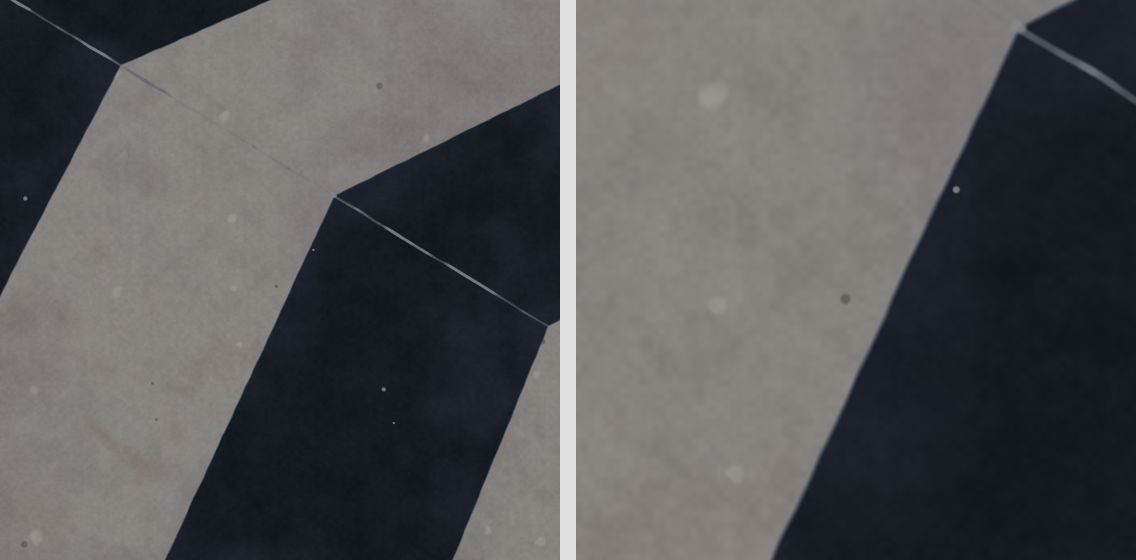
Left, the full canvas; right, a detail of the centre.
A WebGL 1 fragment shader for this pattern:

```glsl
precision highp float;
uniform vec2 u_resolution;

#define JOINT_START vec2(0.215, 0.883)
#define JOINT_STEP vec2(0.382, -0.233)
#define LOWER_VANISH vec2(4.62, 9.30)
#define UPPER_VANISH vec2(7.85, 4.235)
#define LIGHT_STONE vec3(0.523, 0.508, 0.495)
#define LIGHT_SHADE vec3(0.487, 0.469, 0.464)
#define DARK_STONE vec3(0.083, 0.103, 0.126)
#define DARK_SHADE vec3(0.115, 0.128, 0.168)
#define MORTAR vec3(0.46, 0.48, 0.51)
#define JOINT_WIDTH 0.0021
#define EDGE_SOFTNESS 0.0022
#define GRAIN 0.022

float hash(vec2 p) {
  return fract(sin(dot(p, vec2(127.1, 311.7))) * 43758.5453);
}

float noise(vec2 p) {
  vec2 i = floor(p), f = fract(p);
  f = f * f * (3.0 - 2.0 * f);
  return mix(mix(hash(i), hash(i + vec2(1.0, 0.0)), f.x),
             mix(hash(i + vec2(0.0, 1.0)), hash(i + 1.0), f.x), f.y);
}

float fbm(vec2 p) {
  float sum = 0.0, amp = 0.5;
  for (int i = 0; i < 5; i++) {
    sum += amp * noise(p);
    p = mat2(1.6, 1.2, -1.2, 1.6) * p + 7.3;
    amp *= 0.5;
  }
  return sum;
}

float cross2(vec2 a, vec2 b) {
  return a.x * b.y - a.y * b.x;
}

// Signed distance to the band edges, positive inside light bands
float bandDistance(vec2 p, vec2 vanish) {
  vec2 ray = normalize(p - vanish);
  float span = cross2(JOINT_STEP, ray);
  float s = cross2(p - JOINT_START, ray) / span;
  return (0.5 - abs(mod(s + 0.5, 2.0) - 1.0)) * abs(span);
}

// Sparse round flecks, one candidate per grid cell
float flecks(vec2 p, float density, float chance, float radius) {
  vec2 cell = floor(p * density);
  vec2 centre = 0.25 + 0.5 * vec2(hash(cell + 3.1), hash(cell + 8.7));
  float d = length(fract(p * density) - centre) / density;
  float r = radius * (0.5 + hash(cell + 5.5));
  return step(hash(cell), chance) * (1.0 - smoothstep(r * 0.4, r, d));
}

vec3 lightMarble(vec2 p) {
  float cloud = fbm(p * 5.0 + 2.0);
  vec3 col = mix(LIGHT_STONE, LIGHT_SHADE, smoothstep(0.38, 0.78, cloud));
  col += 0.05 * (fbm(p * 26.0) - 0.48);
  // Faint reddish veins and stains
  vec2 q = p + 0.06 * vec2(fbm(p * 7.0), fbm(p * 7.0 + 9.0));
  float ridge = abs(noise(vec2(q.x * 5.0 + q.y * 1.8, q.y * 2.2)) - 0.5);
  float vein = (1.0 - smoothstep(0.0, 0.035, ridge)) * smoothstep(0.45, 0.7, noise(p * 9.0));
  float stain = smoothstep(0.58, 0.8, fbm(p * 11.0 + 17.0));
  col -= vec3(0.025, 0.045, 0.045) * (0.7 * vein + 0.5 * stain);
  // Pale fossils and dark pits
  col += 0.055 * flecks(p + 0.006 * noise(p * 90.0), 11.0, 0.12, 0.012);
  return col - 0.12 * flecks(p, 17.0, 0.035, 0.006);
}

vec3 darkMarble(vec2 p) {
  float cloud = fbm(p * 6.0 + 31.0);
  vec3 col = mix(DARK_STONE, DARK_SHADE, smoothstep(0.42, 0.72, cloud));
  col += 0.035 * (fbm(p * 22.0 + 5.0) - 0.48);
  return col + 0.35 * flecks(p, 15.0, 0.07, 0.0042);
}

void main() {
  vec2 p = gl_FragCoord.xy / u_resolution.y;
  float soft = max(EDGE_SOFTNESS, 0.8 / u_resolution.y);

  // Bands bend where they cross the joint
  float wobble = 0.0016 * (noise(p * 55.0) - 0.5);
  float side = -cross2(p - JOINT_START, normalize(JOINT_STEP));
  float lower = bandDistance(p, LOWER_VANISH);
  float upper = bandDistance(p, UPPER_VANISH);
  float edge = mix(lower, upper, smoothstep(-soft, soft, side)) + wobble;
  float light = smoothstep(-soft, soft, edge);
  vec3 col = mix(darkMarble(p), lightMarble(p), light);

  // Cool rim along the cut edges
  col += vec3(-0.01, 0.0, 0.018) * (1.0 - smoothstep(0.0, 0.006, abs(edge)));

  // Worn joint: bright on dark stone, faint and grey on light stone
  float along = dot(p - JOINT_START, normalize(JOINT_STEP));
  float wear = fbm(vec2(along * 24.0, 4.0));
  float halfWidth = JOINT_WIDTH * (0.55 + 0.9 * wear);
  float offset = abs(side + 0.002 * (noise(vec2(along * 32.0, 1.0)) - 0.5));
  float joint = 1.0 - smoothstep(halfWidth - soft * 0.5, halfWidth + soft * 0.7, offset);
  float onDark = 0.45 + 0.55 * smoothstep(0.3, 0.6, wear);
  float onLight = 0.15 + 0.6 * smoothstep(0.42, 0.7, wear);
  vec3 filler = mix(MORTAR, vec3(0.37, 0.38, 0.42), light);
  col = mix(col, filler, joint * mix(onDark, onLight, light));

  // Small chip at the central corner
  float chip = length(p - JOINT_START - JOINT_STEP) + 0.004 * noise(p * 220.0);
  col = mix(col, vec3(0.55), 0.7 * (1.0 - smoothstep(0.003, 0.008, chip)));

  // Fine grain, weaker on dark stone
  float grain = noise(p * 260.0) + noise(p * 130.0 + 40.0) - 1.0;
  col += GRAIN * mix(0.55, 1.0, light) * grain;
  gl_FragColor = vec4(clamp(col, 0.0, 1.0), 1.0);
}
```
